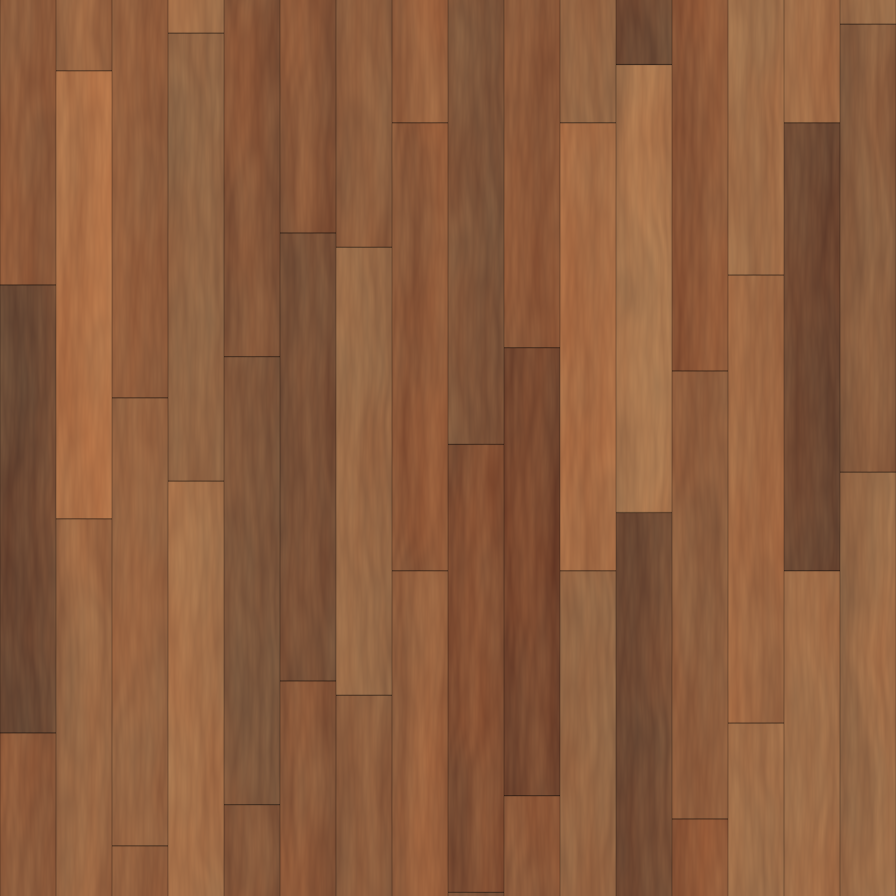
This texture is drawn by a Shadertoy shader. Its source:

```glsl
const float COLUMNS = 16.0;
const float PLANKS_PER_COLUMN = 2.0;
const float SEAM_HALF_WIDTH = 0.0007;
const float SIDE_SEAM_DEPTH = 0.22;
const float END_SEAM_DEPTH = 0.42;
const float BAND_AMOUNT = 0.13;
const float FIGURE_AMOUNT = 0.035;
const float FIBRE_AMOUNT = 0.13;
const float STREAK_AMOUNT = 0.15;
const vec2 FIBRE_CELLS = vec2(210.0, 22.0);
const vec2 STREAK_CELLS = vec2(75.0, 7.0);
const vec3 DARK_WOOD = vec3(0.395, 0.250, 0.175);
const vec3 LIGHT_WOOD = vec3(0.720, 0.487, 0.312);
const vec3 RED_SHIFT = vec3(0.026, -0.012, -0.020);

// Height of the lowest end joint in each column
const float JOINT[16] = float[16](
    0.182, 0.421, 0.056, 0.463, 0.102, 0.240, 0.224, 0.363,
    0.004, 0.112, 0.363, 0.428, 0.086, 0.193, 0.363, 0.473);

// Lightness of the two planks in each column
const vec2 TONE[16] = vec2[16](
    vec2(0.15, 0.42), vec2(0.82, 0.57), vec2(0.55, 0.48), vec2(0.52, 0.75),
    vec2(0.28, 0.30), vec2(0.15, 0.35), vec2(0.62, 0.40), vec2(0.42, 0.53),
    vec2(0.26, 0.31), vec2(0.13, 0.40), vec2(0.75, 0.55), vec2(0.75, 0.17),
    vec2(0.50, 0.40), vec2(0.65, 0.75), vec2(0.10, 0.68), vec2(0.38, 0.62));

vec2 hash2(vec2 p) {
    vec3 q = fract(p.xyx * vec3(0.1031, 0.1030, 0.0973));
    q += dot(q, q.yzx + 33.33);
    return fract((q.xx + q.yz) * q.zy);
}

// Cellular noise: distance to the nearest scattered point, centred on zero
float cellular(vec2 p) {
    vec2 cell = floor(p);
    float nearest = 4.0;
    for (int y = -1; y <= 1; y++) {
        for (int x = -1; x <= 1; x++) {
            vec2 neighbour = cell + vec2(x, y);
            vec2 offset = neighbour + hash2(neighbour) - p;
            nearest = min(nearest, dot(offset, offset));
        }
    }
    return sqrt(nearest) - 0.5;
}

// Layered sines that bend each other into soft clouds
float softWaves(vec2 p) {
    float sum = 0.0;
    float weight = 0.5;
    for (int i = 0; i < 4; i++) {
        sum += weight * sin(p.x + 1.3 * sin(p.y));
        p = mat2(1.5, 0.6, -0.6, 1.5) * p + 2.1;
        weight *= 0.55;
    }
    return sum;
}

float lineCover(float dist, float pixel) {
    return clamp((SEAM_HALF_WIDTH - dist) / pixel + 0.5, 0.0, 1.0);
}

void mainImage(out vec4 fragColor, in vec2 fragCoord) {
    vec2 uv = fragCoord / iResolution.xy;
    float pixel = 1.0 / min(iResolution.x, iResolution.y);

    // Plank layout
    float column = floor(uv.x * COLUMNS);
    int index = int(clamp(column, 0.0, COLUMNS - 1.0));
    float along = (uv.y - JOINT[index]) * PLANKS_PER_COLUMN;
    float row = mod(floor(along), PLANKS_PER_COLUMN);
    vec2 local = vec2(fract(uv.x * COLUMNS), fract(along));
    vec2 seed = hash2(vec2(column + 3.0, row * 17.0 + 5.0));
    vec2 wood = local / vec2(COLUMNS, PLANKS_PER_COLUMN);

    // Broad shading bands and curved figure
    float tone = row < 0.5 ? TONE[index].x : TONE[index].y;
    float bend = softWaves(vec2(wood.x * 30.0, wood.y * 14.0) + seed * 40.0);
    float band = sin(local.x * (2.5 + 3.0 * seed.x) + seed.y * 6.28 + 0.9 * bend);
    float arch = (local.x - seed.x) * (local.x - seed.x);
    float figure = sin(22.0 * arch + 9.0 * local.y + 5.0 * bend + seed.y * 30.0);
    tone += BAND_AMOUNT * band * (0.35 + 0.65 * seed.y);
    tone += FIGURE_AMOUNT * figure;

    // Fibres stretched along the plank
    vec2 grain = wood + vec2(0.003 * bend, 0.0) + floor(seed * 50.0);
    float fibre = cellular(grain * FIBRE_CELLS);
    float streak = cellular(grain * STREAK_CELLS);
    tone -= FIBRE_AMOUNT * fibre + STREAK_AMOUNT * streak;

    // Colour with red and grey drift
    vec3 color = mix(DARK_WOOD, LIGHT_WOOD, tone);
    float redness = 1.3 * (seed.x - 0.5) + 0.5 * bend + 0.6 * streak;
    color += RED_SHIFT * redness;

    // Thin dark seams
    vec2 edge = min(local, 1.0 - local) / vec2(COLUMNS, PLANKS_PER_COLUMN);
    color *= 1.0 - SIDE_SEAM_DEPTH * lineCover(edge.x, pixel);
    color *= 1.0 - END_SEAM_DEPTH * lineCover(edge.y, pixel);

    fragColor = vec4(clamp(color, 0.0, 1.0), 1.0);
}
```
